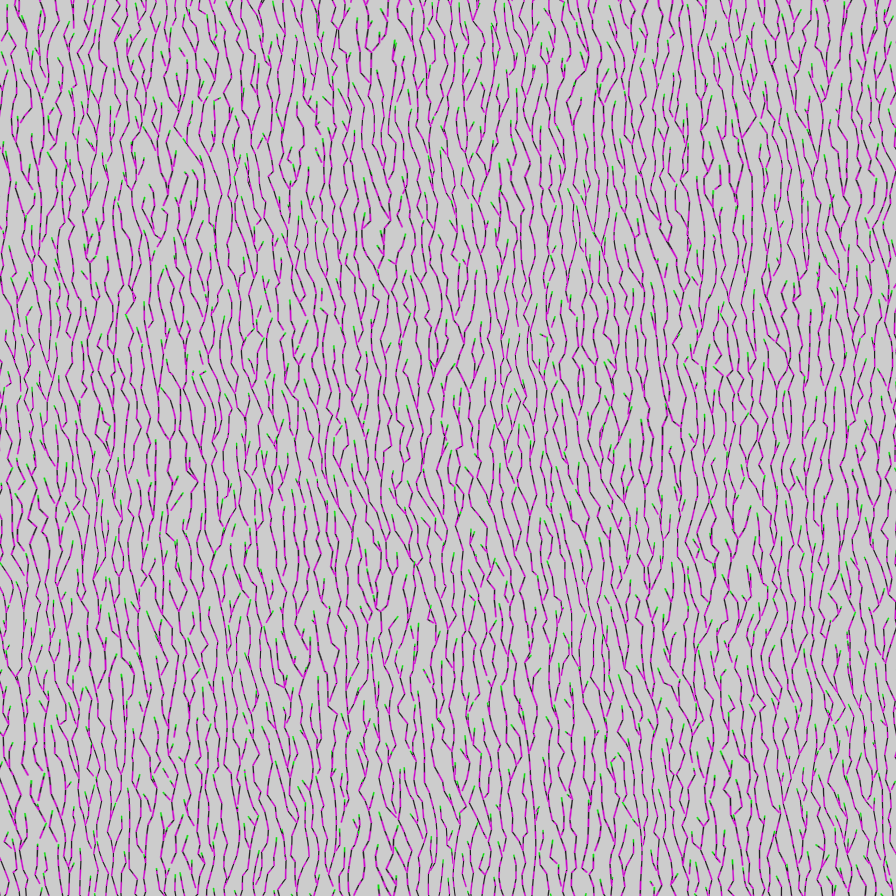
This pattern is drawn by a Shadertoy shader. Its source:

```glsl
// Broken, meandering downward strands with green heads and black-to-magenta links on grey.

const vec3 PAPER   = vec3(0.80, 0.80, 0.80);
const vec3 DARK    = vec3(0.02, 0.00, 0.02);
const vec3 MAGENTA = vec3(0.80, 0.00, 0.80);
const vec3 GREEN   = vec3(0.02, 0.88, 0.02);

const vec2  GRID       = vec2(89.0, 72.0); // joints across and up the canvas
const vec2  JITTER     = vec2(0.98, 0.80); // scatter of a joint inside its cell
const float LEAN       = 0.06;             // overall drift to the right going down
const float SWAY       = 0.013;            // sideways bending of whole bundles
const vec2  SWAY_SCALE = vec2(13.0, 15.0);
const float THIN       = 0.00122;          // line width of the dark parts
const float THICK      = 0.00160;          // line width of the coloured parts
const float SOFTNESS   = 1.3;              // edge filter, in pixels
const float SIDE_COST  = 1.4;              // how strongly links prefer to run straight down
const float HEAD_END   = 0.22;             // green part of a first link
const float DARK_END   = 0.47;             // black part of every link
const float BLEND      = 0.07;             // softness between the parts of a link
const float STUB_MIN   = 0.60;             // length of links that stop short
const float STUB_MAX   = 0.92;

vec2 hash2(vec2 p) {
    vec3 q = fract(vec3(p.xyx) * vec3(0.1031, 0.1030, 0.0973));
    q += dot(q, q.yzx + 33.33);
    return fract((q.xx + q.yz) * q.zy);
}

float valueNoise(vec2 p) {
    vec2 i = floor(p), f = fract(p);
    f = f * f * (3.0 - 2.0 * f);
    i += 57.0;
    float low  = mix(hash2(i).x, hash2(i + vec2(1.0, 0.0)).x, f.x);
    float high = mix(hash2(i + vec2(0.0, 1.0)).x, hash2(i + 1.0).x, f.x);
    return mix(low, high, f.y);
}

// Canvas position of the joint that belongs to a cell
vec2 joint(vec2 cell) {
    vec2 p = (cell + 0.5 + JITTER * (hash2(cell + 137.0) - 0.5)) / GRID;
    p.x -= LEAN * p.y;
    return p;
}

float linkCost(vec2 upper, vec2 lower) {
    vec2 d = lower - upper;
    d.x = (d.x - LEAN / GRID.y) * SIDE_COST;
    d.y += 1.0 / GRID.y;
    return dot(d, d);
}

// Cheapest partner in the row below (side = -1) or above (side = 1)
vec2 partner(vec2 cell, float side) {
    vec2 here = joint(cell), best = cell;
    float bestCost = 1e9;
    for (int i = -1; i <= 1; i++) {
        vec2 other = cell + vec2(float(i), side);
        vec2 there = joint(other);
        float cost = side < 0.0 ? linkCost(here, there) : linkCost(there, here);
        if (cost < bestCost) { bestCost = cost; best = other; }
    }
    return best;
}

bool sameCell(vec2 a, vec2 b) {
    return all(lessThan(abs(a - b), vec2(0.5)));
}

// Share of the edge filter covered by a line at distance d
float lineCoverage(float d, float width, float blur) {
    float h = 0.5 * width, r = 0.5 * blur;
    return clamp((min(d + h, r) - max(d - h, -r)) / blur, 0.0, 1.0);
}

void mainImage(out vec4 fragColor, in vec2 fragCoord) {
    float blur = SOFTNESS / iResolution.y;
    vec2 p = fragCoord / iResolution.y;
    p.x += SWAY * (valueNoise(p * SWAY_SCALE) - 0.5);
    vec2 home = floor(vec2(p.x + LEAN * p.y, p.y) * GRID);

    float coverage = 0.0;
    vec3 ink = DARK;

    // Links start in this row or the one above and shift by one column at most
    for (int j = 0; j <= 1; j++)
    for (int i = -1; i <= 1; i++) {
        vec2 cell = home + vec2(float(i), float(j));
        vec2 below = partner(cell, -1.0);
        vec2 above = partner(cell, 1.0);

        // Only mutual partners join; other links stop short
        bool joined = sameCell(partner(below, 1.0), cell);
        bool isHead = !sameCell(partner(above, -1.0), cell);

        vec2 start = joint(cell);
        vec2 span = joint(below) - start;
        if (!joined) span *= mix(STUB_MIN, STUB_MAX, hash2(cell + 411.0).x);

        // Green head, thin dark middle, thicker magenta tail
        float t = clamp(dot(p - start, span) / dot(span, span), 0.0, 1.0);
        float tail = smoothstep(DARK_END - BLEND, DARK_END + BLEND, t);
        float head = isHead ? 1.0 - smoothstep(HEAD_END - BLEND, HEAD_END + BLEND, t) : 0.0;
        float width = mix(THIN, THICK, max(head, tail));

        float c = lineCoverage(length(p - start - span * t), width, blur);
        if (c > coverage) {
            coverage = c;
            ink = mix(mix(DARK, MAGENTA, tail), GREEN, head);
        }
    }

    fragColor = vec4(mix(PAPER, ink, coverage), 1.0);
}
```
